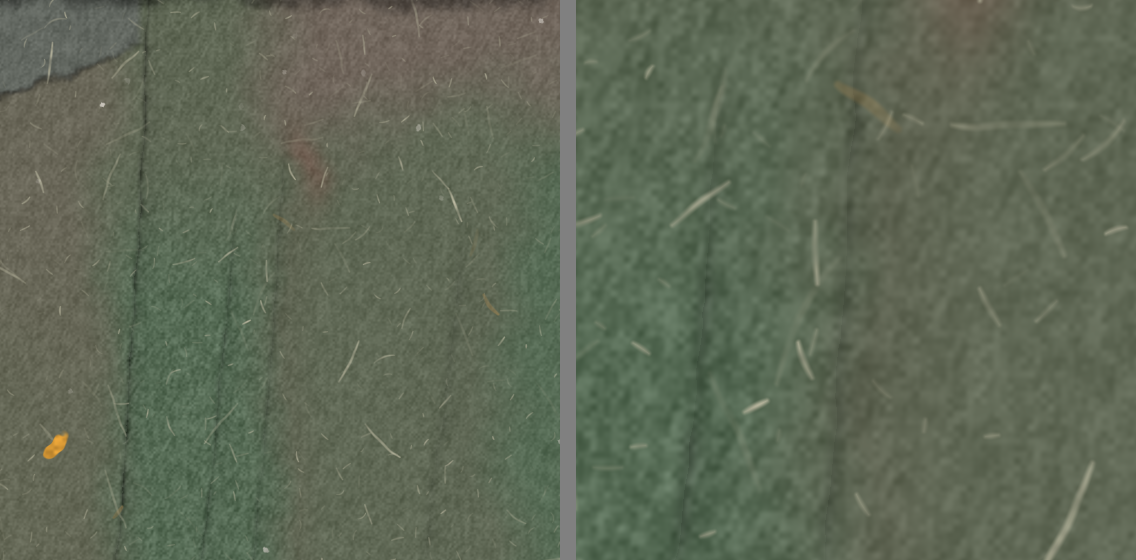
Left: the whole. Right: its middle third, enlarged.
This texture is drawn by a WebGL 2 fragment shader. Its source:

```glsl
#version 300 es
precision highp float;

#define GREEN vec3(0.335, 0.420, 0.332)
#define OLIVE vec3(0.388, 0.402, 0.332)
#define BROWN vec3(0.438, 0.397, 0.358)
#define SLATE vec3(0.385, 0.405, 0.378)
#define STRAW vec3(0.700, 0.690, 0.600)
#define OCHRE vec3(0.700, 0.540, 0.310)
#define GRAIN 0.150
#define MOTTLE 0.060
#define CREASE_DEPTH 0.34
#define SOFTNESS 0.0017

uniform vec2 u_resolution;
out vec4 fragColor;

float hash(vec2 p) {
    return fract(sin(dot(p, vec2(127.1, 311.7))) * 43758.5453);
}

float noise(vec2 p) {
    vec2 i = floor(p), f = fract(p);
    f = f * f * (3.0 - 2.0 * f);
    return mix(mix(hash(i), hash(i + vec2(1, 0)), f.x),
               mix(hash(i + vec2(0, 1)), hash(i + vec2(1, 1)), f.x), f.y);
}

float fbm(vec2 p) {
    float sum = 0.0, amp = 0.5;
    for (int i = 0; i < 4; i++) {
        sum += amp * noise(p);
        p = p * 2.03 + 11.7;
        amp *= 0.5;
    }
    return sum;
}

mat2 rotation(float a) {
    return mat2(cos(a), -sin(a), sin(a), cos(a));
}

// Leaning fold: ragged dark core with a wider shadow on its right
float crease(vec2 uv, float foot, float lean, float width) {
    float wobble = 0.014 * (fbm(vec2(foot * 90.0, uv.y * 16.0)) - 0.47);
    float d = uv.x - foot - lean * uv.y + 0.03 * uv.y * uv.y - wobble;
    float core = exp(-d * d / (width * width));
    float shade = step(0.0, d) * exp(-d / (width * 5.0));
    return (0.65 * core + 0.35 * shade) * (0.3 + 1.1 * noise(vec2(uv.x * 40.0, uv.y * 45.0)));
}

// Jittered, bent fibres of uneven strength, at most one per cell
vec3 scatter(vec3 col, vec2 uv, float cells, float halfLen, float width,
             float chance, vec3 tint, float seed) {
    float soft = max(SOFTNESS, 0.75 / u_resolution.y);
    vec2 home = floor(uv * cells);
    for (int y = -1; y <= 1; y++)
    for (int x = -1; x <= 1; x++) {
        vec2 cell = home + vec2(x, y);
        vec2 key = cell + seed;
        if (hash(key) > chance) continue;
        vec2 centre = (cell + vec2(hash(key + 17.3), hash(key + 31.9))) / cells;
        float angle = 1.35 + 2.7 * (hash(key + 47.1) - 0.5);
        float size = halfLen * mix(0.3, 1.0, hash(key + 59.7));
        float turn = hash(key + 71.3) - 0.5;
        vec2 q = rotation(angle) * (uv - centre);
        q.y += 2.6 * turn * turn * turn * q.x * q.x / halfLen;
        q.y += 0.004 * (noise(vec2(q.x * 45.0, seed + turn * 90.0)) - 0.5);
        float along = clamp(q.x / size, -1.0, 1.0);
        float d = length(vec2(q.x - along * size, q.y));
        float radius = width * (1.0 - 0.4 * along * along);
        float cover = 1.0 - smoothstep(radius - soft, radius + soft, d);
        float strength = hash(key + 83.9);
        float broken = mix(0.35, 1.15, noise(vec2(q.x * 70.0, turn * 50.0)));
        float opacity = mix(0.15, 0.95, strength * strength) * broken;
        col = mix(col, tint * mix(0.88, 1.1, noise(uv * 150.0)), min(cover * opacity, 1.0));
    }
    return col;
}

void main() {
    vec2 uv = gl_FragCoord.xy / u_resolution;
    vec2 warped = uv + 0.14 * (vec2(fbm(uv * 6.0), fbm(uv * 6.0 + 40.0)) - 0.47);
    float x = warped.x, y = warped.y;

    // Worn paint: green bands over olive, bare brown above
    float band = smoothstep(0.13, 0.28, x) * (1.0 - smoothstep(0.42, 0.54, x));
    band *= 1.0 - 0.75 * smoothstep(0.40, 0.78, y);
    float edge = smoothstep(0.78, 1.0, x) * (1.0 - smoothstep(0.65, 0.88, y));
    float middle = 0.28 * smoothstep(0.45, 0.6, x);
    vec3 col = mix(OLIVE, GREEN, max(max(band, edge), middle));
    float bare = smoothstep(0.38, 0.58, x) * smoothstep(0.0, 0.2, y - 0.66 - 0.22 * max(x - 0.6, 0.0));
    float left = 0.45 * (1.0 - smoothstep(0.12, 0.25, x)) * smoothstep(0.1, 0.7, y);
    col = mix(col, BROWN, max(bare, left));
    vec2 rust = (warped - vec2(0.53, 0.71)) / vec2(0.022, 0.07);
    col = mix(col, vec3(0.45, 0.33, 0.29), 0.6 * exp(-dot(rust, rust)));

    // Slate corner with a dark rim
    float rim = uv.y - 0.82 - 0.42 * uv.x - 0.05 * (fbm(uv * 22.0) - 0.47);
    float inside = 1.0 - smoothstep(0.24, 0.26, uv.x);
    col = mix(col, SLATE, inside * smoothstep(-0.006, 0.008, rim));
    col *= 1.0 - 0.45 * inside * exp(-rim * rim / 0.00005) * noise(uv * 30.0);

    // Folds
    float folds = crease(uv, 0.208, 0.085, 0.0045);
    float lower = 1.0 - smoothstep(0.45, 0.7, uv.y);
    folds += 0.6 * lower * crease(uv, 0.36, 0.115, 0.005);
    folds += 0.5 * (1.0 - smoothstep(0.6, 0.85, uv.y)) * crease(uv, 0.45, 0.10, 0.005);
    folds += 0.3 * lower * crease(uv, 0.755, 0.14, 0.01);
    col *= 1.0 - CREASE_DEPTH * folds;

    // Grimy top edge, mottling and slanted nap
    col *= 1.0 - 0.35 * smoothstep(0.975, 1.01, uv.y + 0.06 * (fbm(uv * 22.0) - 0.5));
    vec2 nap = rotation(1.1) * uv;
    float grain = 0.5 * noise(nap * vec2(90.0, 210.0)) + 0.5 * noise(uv * 250.0 + 9.0) - 0.5;
    col += MOTTLE * (fbm(uv * 45.0) - 0.42) + GRAIN * grain * (0.8 + 0.4 * band);

    // Straw, chaff, chips and pale specks
    col = scatter(col, uv, 30.0, 0.009, 0.0012, 0.40, STRAW, 3.0);
    col = scatter(col, uv, 14.0, 0.022, 0.0016, 0.45, STRAW, 19.0);
    col = scatter(col, uv, 7.0, 0.058, 0.0021, 0.60, STRAW, 37.0);
    col = scatter(col, uv, 6.0, 0.026, 0.0036, 0.17, OCHRE, 53.0);
    col = scatter(col, uv, 9.0, 0.004, 0.0045, 0.14, vec3(0.84, 0.82, 0.79), 71.0);

    // Fallen leaf
    vec2 leaf = rotation(0.95) * (uv - vec2(0.098, 0.2)) / vec2(0.030, 0.012);
    float petal = length(leaf) + 0.5 * (noise(uv * 90.0) - 0.5);
    vec3 leafColor = vec3(0.82, 0.58, 0.20) * mix(0.85, 1.15, noise(uv * 130.0));
    col = mix(col, leafColor, 1.0 - smoothstep(0.8, 1.1, petal));

    fragColor = vec4(clamp(col, 0.0, 1.0), 1.0);
}
```
